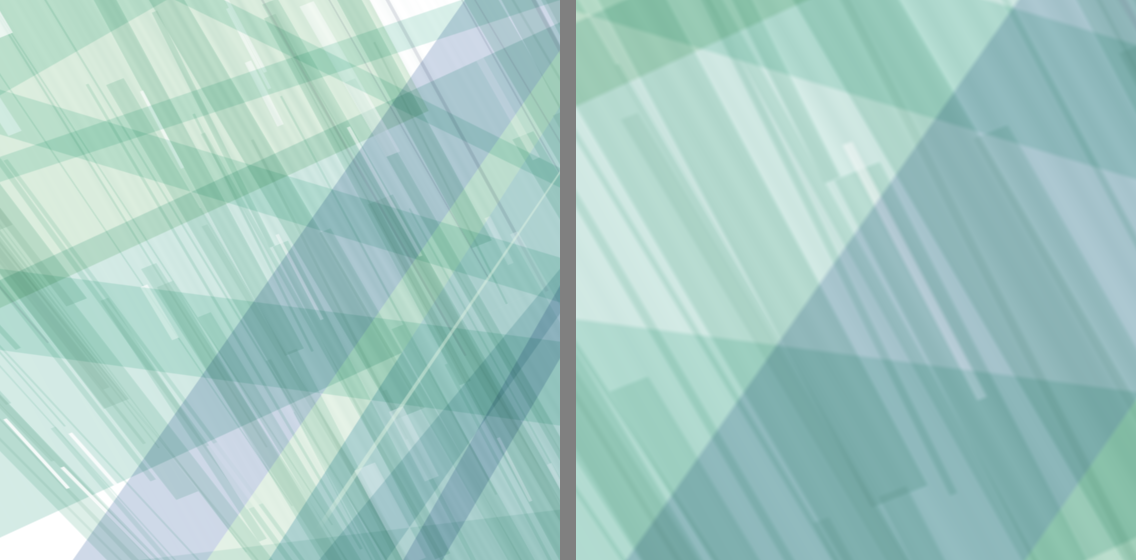
Left: the whole. Right: its middle third, enlarged.
This background is drawn by a three.js fragment shader. Its source:

```glsl
// Translucent sheets of green, teal and lilac crossing on white paper.
// Half planes cut the broad sheets; a loop scatters fanned diagonal streaks,
// whose ink saturates softly, and every sheet multiplies what lies below.
#define SOFT 0.0019
#define STREAKS 90
#define GLINTS 30
#define GRAIN 0.04
#define TEAL vec3(0.83, 0.92, 0.90)
#define LIME vec3(0.86, 0.93, 0.87)
#define GREEN vec3(0.85, 0.94, 0.915)
#define LILAC vec3(0.81, 0.85, 0.91)
#define BLUE vec3(0.83, 0.90, 0.915)
#define STREAK_TINT vec3(0.79, 0.91, 0.87)

varying vec2 vUv;

vec4 hash4(float n) {
  return fract(sin(n * vec4(12.99, 78.23, 37.72, 93.99) + 1.7) * 4375.85);
}

vec2 gradient(vec2 cell) {
  float a = 6.2832 * fract(sin(dot(cell, vec2(127.1, 311.7))) * 4375.85);
  return vec2(cos(a), sin(a));
}

float gradientNoise(vec2 p) {
  vec2 i = floor(p), f = fract(p);
  vec2 u = f * f * f * (f * (f * 6.0 - 15.0) + 10.0);
  vec2 e = vec2(1.0, 0.0);
  float low = mix(dot(gradient(i), f), dot(gradient(i + e.xy), f - e.xy), u.x);
  float high = mix(dot(gradient(i + e.yx), f - e.yx), dot(gradient(i + e.xx), f - e.xx), u.x);
  return mix(low, high, u.y);
}

// 1 on the left of the line from l.xy to l.zw, 0 on its right
float side(vec2 p, vec4 l) {
  vec2 d = normalize(l.zw - l.xy), q = p - l.xy;
  return smoothstep(-SOFT, SOFT, d.x * q.y - d.y * q.x);
}

// Left of the first line and right of the second
float between(vec2 p, vec4 first, vec4 second) {
  return side(p, first) * (1.0 - side(p, second));
}

vec3 wash(vec3 paper, vec3 tint, float mask) {
  return paper * mix(vec3(1.0), tint, mask);
}

// One falling streak of the fan: steeper towards the right, with finite length
float streak(vec2 p, vec4 h, float thin, float wide, float reach) {
  float x = mix(-0.45, 1.3, h.x);
  float lean = mix(0.95, 0.55, smoothstep(-0.3, 0.5, x)) + 0.1 * (h.y - 0.5);
  float across = abs(p.x - x + (p.y - 0.5) * lean) / sqrt(1.0 + lean * lean);
  float halfWidth = mix(thin, wide, h.z * h.z * h.z);
  float along = abs(p.y - h.w - 0.4 * (p.x - x + (h.w - 0.5) * lean)) - reach;
  return (1.0 - smoothstep(halfWidth - SOFT, halfWidth + SOFT, across))
       * (1.0 - smoothstep(-SOFT, SOFT, along));
}

void main() {
  vec2 p = vUv;
  vec3 c = vec3(1.0);

  // Broad pale sheets
  vec4 rise = vec4(0.0, 0.04, 1.0, 0.50);
  vec4 stripLeft = vec4(0.37, 0.0, 1.0, 0.91);
  vec4 stripRight = vec4(0.48, 0.0, 1.0, 0.81);
  c = wash(c, TEAL, between(p, rise, vec4(0.0, 0.50, 1.0, 0.96)));
  c = wash(c, LIME, between(p, vec4(0.0, 0.45, 1.0, 0.91), vec4(0.66, 1.0, 0.90, 0.55)));
  c = wash(c, GREEN, side(p, vec4(0.0, 0.83, 0.35, 1.03)));
  c = wash(c, TEAL, 1.0 - max(side(p, rise), side(p, stripRight)));

  // Tinted streaks from hairlines to ribbons, gathered as ink
  vec3 ink = vec3(0.0);
  for (int i = 0; i < STREAKS; i++) {
    vec4 h = hash4(float(i) + 7.0);
    vec3 tint = mix(STREAK_TINT, vec3(0.84, 0.85, 0.88), step(0.82, h.w) * step(h.z, 0.5));
    float mask = streak(p, h, 0.0012, 0.027, 0.25 + 0.45 * h.y);
    ink -= log(tint) * mask * (0.45 + 0.3 * h.w + 0.25 * h.z);
  }
  c *= exp(-ink / (1.0 + 1.6 * ink));

  // White glints clear some of the ink, mostly at the left
  for (int i = 0; i < GLINTS; i++) {
    vec4 h = hash4(float(i) + 141.0);
    float glint = streak(p, h, 0.003, 0.022, 0.05 + 0.15 * h.y);
    c = mix(c, vec3(1.0), glint * (0.95 - 0.6 * h.x));
  }

  // Fine striation along the fan, strongest through the middle
  vec2 fan = vec2((p.x + 0.58 * p.y) * 75.0, p.y * 1.6);
  float centre = exp(-8.0 * pow(p.x + 0.58 * p.y - 0.95, 2.0));
  c *= 1.0 - GRAIN * centre * vec3(1.3, 0.8, 0.9) * (0.5 + 1.6 * gradientNoise(fan));

  // Green ribbons crossing the whole width
  c = wash(c, GREEN, between(p, vec4(0.0, 0.675, 1.0, 1.0), vec4(0.0, 0.72, 1.0, 1.06)));
  c = wash(c, GREEN, between(p, vec4(0.0, 0.76, 1.0, 0.46), vec4(0.0, 0.84, 1.0, 0.54)));
  c = wash(c, GREEN, between(p, vec4(0.0, 0.375, 1.0, 0.24), vec4(0.0, 0.52, 1.0, 0.39)));
  c = wash(c, GREEN, between(p, vec4(0.6, 0.86, 1.0, 0.665), vec4(0.6, 0.90, 1.0, 0.70)));

  // Lilac and blue sheets leaning right, parted by a lime strip
  c = wash(c, LILAC, between(p, stripLeft, vec4(0.13, 0.0, 0.83, 1.0)));
  c = wash(c, LIME, 0.75 * between(p, stripRight, stripLeft));
  c = wash(c, BLUE, 1.0 - side(p, stripRight));
  c = wash(c, LILAC, between(p, vec4(0.79, 0.0, 1.0, 0.36), vec4(0.72, 0.0, 1.0, 0.49)));
  c = wash(c, BLUE, between(p, vec4(0.69, 0.0, 1.0, 0.44), vec4(0.57, 0.0, 1.0, 0.52)));
  c = wash(c, TEAL, 0.6 - 0.6 * side(p, vec4(0.5, 0.03, 1.0, 0.09)));

  // Thin pale ray beside the strip
  float ray = between(p, vec4(0.59, 0.08, 1.0, 0.69), vec4(0.58, 0.08, 1.0, 0.695));
  c = mix(c, vec3(0.90, 0.97, 0.90), 0.45 * ray * smoothstep(0.05, 0.12, p.y));

  gl_FragColor = vec4(c, 1.0);
}
```
